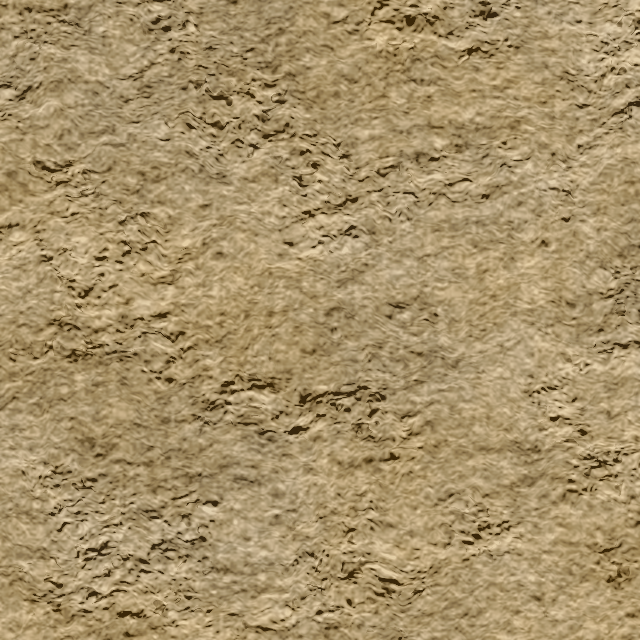
Give the GLSL for this texture, as a WebGL 1 fragment shader.

```glsl
precision highp float;
// Dry, weathered earth: layered value noise, stretched sideways, is lit from
// above as a height field, then broken by short ragged cracks and deep shadows.
// The summed tone, roughly a unit normal, is coloured by a soil ramp.

uniform vec2 u_resolution;

const vec3 CRACK_BROWN = vec3(0.22, 0.15, 0.04);
const vec3 DARK_SOIL   = vec3(0.45, 0.36, 0.20);
const vec3 BROWN_SOIL  = vec3(0.55, 0.46, 0.31);
const vec3 OCHRE_SOIL  = vec3(0.61, 0.52, 0.35);
const vec3 TAN_SOIL    = vec3(0.67, 0.59, 0.43);
const vec3 PALE_SOIL   = vec3(0.76, 0.67, 0.52);
const vec3 CHALK       = vec3(0.89, 0.81, 0.66);

float hash(vec2 cell) {
  return fract(sin(dot(cell, vec2(127.1, 311.7))) * 43758.5453);
}

// Smooth value noise in -1..1.
float noise(vec2 p) {
  vec2 cell = floor(p);
  vec2 f = fract(p);
  vec2 s = f * f * (3.0 - 2.0 * f);
  float low = mix(hash(cell), hash(cell + vec2(1.0, 0.0)), s.x);
  float high = mix(hash(cell + vec2(0.0, 1.0)), hash(cell + vec2(1.0, 1.0)), s.x);
  return 2.0 * mix(low, high, s.y) - 1.0;
}

// Four octaves, each turned a little to hide the lattice.
float fbm(vec2 p, float gain) {
  float sum = 0.0;
  float amplitude = 1.0;
  mat2 turn = mat2(0.99, 0.14, -0.14, 0.99);
  for (int octave = 0; octave < 4; octave++) {
    sum += amplitude * noise(p);
    p = turn * p * 2.0 + vec2(17.3, 9.1);
    amplitude *= gain;
  }
  return sum;
}

// Bends the strata, then curls the grains.
vec2 warp(vec2 p, float amount) {
  vec2 bend = vec2(noise(p * 9.0 + 31.0), noise(p * vec2(11.0, 8.0) + 57.0));
  vec2 ripple = vec2(noise(p * 34.0 + 13.0), noise(p * 38.0 + 71.0));
  vec2 curl = vec2(noise(p * 72.0 + 37.0), noise(p * 78.0 + 91.0));
  return p + amount * (bend + 0.35 * ripple + 0.25 * curl);
}

// Brightness of slopes under light from above and slightly left.
float relief(vec2 p, float reach) {
  vec2 scale = vec2(24.0, 38.0);
  vec2 toLight = reach * vec2(-0.35, 1.0);
  return fbm(p * scale, 0.68) - fbm((p + toLight) * scale, 0.68);
}

// Areas where the crust is broken, 0..1.
float brokenCrust(vec2 p) {
  return smoothstep(-0.15, 0.6, noise(p * vec2(8.0, 11.0) + 83.0)
                              + 0.5 * noise(p * vec2(19.0, 27.0) + 15.0));
}

// Coverage of short, ragged cracks along the zero line of a rough field.
float cracks(vec2 p, float width) {
  float field = noise(p * vec2(17.0, 36.0) + 5.0)
              + 0.6 * noise(p * vec2(44.0, 80.0) + 23.0)
              + 0.4 * noise(p * vec2(100.0, 150.0) + 67.0);
  float gaps = noise(p * vec2(36.0, 52.0) + 41.0) + 0.5 * noise(p * 100.0 + 3.0);
  float swell = width * smoothstep(0.1, 0.8, gaps) + 0.001;
  return (1.0 - smoothstep(0.3 * swell, swell, abs(field))) * smoothstep(0.1, 0.4, gaps);
}

vec3 soilColour(float tone) {
  vec3 colour = mix(CRACK_BROWN, DARK_SOIL, smoothstep(-3.1, -1.8, tone));
  colour = mix(colour, BROWN_SOIL, clamp((tone + 1.8) / 0.63, 0.0, 1.0));
  colour = mix(colour, OCHRE_SOIL, clamp((tone + 1.17) / 0.57, 0.0, 1.0));
  colour = mix(colour, TAN_SOIL, clamp((tone + 0.6) / 0.78, 0.0, 1.0));
  colour = mix(colour, PALE_SOIL, clamp((tone - 0.18) / 1.0, 0.0, 1.0));
  return mix(colour, CHALK, clamp((tone - 1.18) / 1.7, 0.0, 1.0));
}

void main() {
  vec2 uv = gl_FragCoord.xy / min(u_resolution.x, u_resolution.y);
  vec2 ground = warp(uv, 0.012);
  float crust = brokenCrust(ground);

  // Patches, clumps and grains.
  float patches = fbm(ground * vec2(5.0, 7.0) + 11.0, 0.65);
  float clumps = noise(ground * vec2(36.0, 60.0) + 47.0);
  float grains = noise(ground * vec2(95.0, 155.0) + 29.0);
  float grit = noise(uv * vec2(185.0, 225.0) + 61.0);
  float tone = 0.2 + 0.5 * patches + 0.4 * clumps + 0.9 * grains + 0.95 * grit;

  // Lit ledges, rougher and more deeply shadowed where the crust is broken.
  float light = relief(ground, 0.004);
  tone += (1.7 + 0.9 * crust) * light;
  tone -= 2.2 * crust * smoothstep(0.25, 0.8, -light);

  // Dark cracks below pale upper rims.
  vec2 rimOffset = vec2(0.0, 0.005);
  tone += 0.8 * crust * cracks(ground - rimOffset, 0.25);
  tone -= 2.6 * crust * cracks(ground, 0.36);

  // Drift between warm ochre and greyer chalky soil.
  float warmth = noise(uv * vec2(5.0, 7.0) + 7.0) + 0.8 * noise(ground * 40.0 + 53.0);
  vec3 colour = soilColour(tone) + warmth * vec3(0.008, 0.0, -0.015);
  gl_FragColor = vec4(colour, 1.0);
}
```
